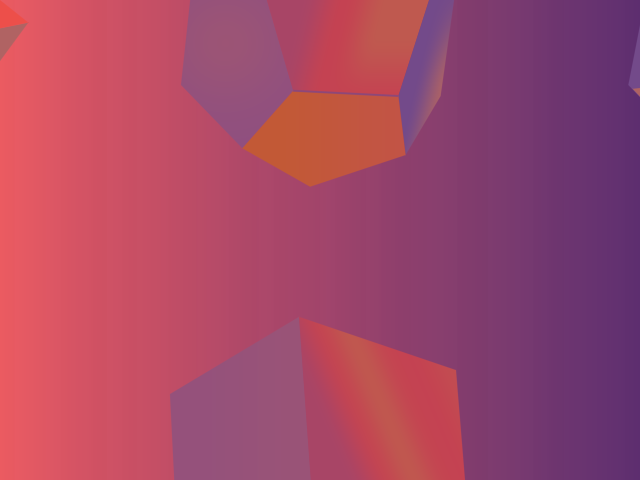
Reproduce this background procedurally as a Shadertoy shader.

```glsl
const float ASPECT = 4.0 / 3.0;
const float STRIPES = 42.0;
const float STRIPE_STRENGTH = 0.007;

const int STOPS = 9;
const vec3 BACKDROP[STOPS] = vec3[STOPS](
    vec3(0.925, 0.360, 0.385), vec3(0.830, 0.325, 0.390),
    vec3(0.765, 0.305, 0.395), vec3(0.690, 0.285, 0.410),
    vec3(0.635, 0.270, 0.420), vec3(0.560, 0.250, 0.425),
    vec3(0.500, 0.235, 0.430), vec3(0.430, 0.210, 0.440),
    vec3(0.365, 0.180, 0.435));

const vec3 VIOLET = vec3(0.56, 0.31, 0.50);
const vec3 MAUVE  = vec3(0.61, 0.33, 0.46);
const vec3 PLUM   = vec3(0.66, 0.27, 0.40);
const vec3 RED    = vec3(0.77, 0.26, 0.32);
const vec3 CLAY   = vec3(0.75, 0.35, 0.31);
const vec3 ORANGE = vec3(0.76, 0.35, 0.21);
const vec3 INDIGO = vec3(0.45, 0.29, 0.54);
const vec3 CORAL  = vec3(0.93, 0.31, 0.29);
const vec3 TAUPE  = vec3(0.69, 0.39, 0.39);

float hash(float n) {
    return fract(sin(n * 12.99) * 4375.85);
}

// Signed distance to a line; polygons list their corners clockwise.
float edge(vec2 p, vec2 a, vec2 b) {
    vec2 along = normalize(b - a);
    return dot(p - a, vec2(-along.y, along.x));
}

float chain(vec2 p, vec2 a, vec2 b, vec2 c, vec2 d) {
    return max(edge(p, a, b), max(edge(p, b, c), edge(p, c, d)));
}

float triangle(vec2 p, vec2 a, vec2 b, vec2 c) {
    return chain(p, a, b, c, a);
}

float quad(vec2 p, vec2 a, vec2 b, vec2 c, vec2 d) {
    return max(chain(p, a, b, c, d), edge(p, d, a));
}

float pentagon(vec2 p, vec2 a, vec2 b, vec2 c, vec2 d, vec2 e) {
    return max(chain(p, a, b, c, d), max(edge(p, d, e), edge(p, e, a)));
}

void paint(inout vec3 color, vec3 face, float dist) {
    float blur = 0.75 / iResolution.y;
    color = mix(color, face, 1.0 - smoothstep(-blur, blur, dist));
}

vec3 backdrop(float x) {
    float s = clamp(x, 0.0, 1.0) * float(STOPS - 1);
    int i = min(int(s), STOPS - 2);
    float stripe = hash(floor(x * STRIPES)) - 0.5;
    return mix(BACKDROP[i], BACKDROP[i + 1], s - float(i)) + stripe * STRIPE_STRENGTH;
}

void upperSolid(inout vec3 color, vec2 p) {
    vec2 hubLeft = vec2(0.611, 0.811), hubRight = vec2(0.830, 0.800);
    vec2 lowLeft = vec2(0.505, 0.691), lowRight = vec2(0.845, 0.677);
    vec2 topLeft = vec2(0.527, 1.1), topRight = vec2(0.926, 1.1);

    // Violet side with a soft warm centre
    float glow = exp(-60.0 * dot(p - vec2(0.47, 0.91), p - vec2(0.47, 0.91)));
    paint(color, mix(VIOLET, MAUVE, glow),
        pentagon(p, vec2(0.377, 0.823), vec2(0.407, 1.1), topLeft, hubLeft, lowLeft));

    // Front face: plum, red, then a clay sheen
    float sweep = p.x - 0.25 * (p.y - 0.8);
    vec3 front = mix(PLUM, RED, smoothstep(0.58, 0.67, sweep));
    front = mix(front, CLAY, smoothstep(0.67, 0.76, sweep) * smoothstep(0.78, 0.93, p.y));
    paint(color, front, quad(p, hubLeft, topLeft, topRight, hubRight));

    // Narrow right side
    float warm = smoothstep(0.0, 0.075, p.x - 0.845 - 0.24 * (p.y - 0.75));
    paint(color, mix(INDIGO, TAUPE, warm * smoothstep(1.05, 0.82, p.y)),
        pentagon(p, hubRight, topRight, vec2(0.960, 1.1), vec2(0.918, 0.800), lowRight));

    // Orange underside and the dark ridge above it
    vec3 under = ORANGE + vec3(0.0, -0.02, 0.06) * smoothstep(0.55, 0.85, p.x);
    paint(color, under, pentagon(p, lowLeft, hubLeft, hubRight, lowRight, vec2(0.646, 0.611)));
    float ridge = max(abs(edge(p, hubLeft, hubRight)) - 0.002,
        max(hubLeft.x - p.x, p.x - hubRight.x));
    paint(color, mix(PLUM, INDIGO, 0.5), ridge);
}

void lowerSolid(inout vec3 color, vec2 p) {
    vec2 apex = vec2(0.623, 0.340), foot = vec2(0.655, -0.1);
    paint(color, mix(VIOLET, MAUVE, 0.45 + 0.4 * smoothstep(0.4, 0.65, p.x)),
        quad(p, vec2(0.354, 0.179), apex, foot, vec2(0.368, -0.1)));

    // Diagonal sheen crossing the red side
    float across = p.x - 0.747 - 0.43 * (0.27 - p.y);
    vec3 side = mix(PLUM, RED, smoothstep(-0.14, -0.05, across));
    side = mix(side, CLAY, 0.9 * exp(-pow(across / 0.045, 2.0)));
    side = mix(side, CLAY, 0.5 * smoothstep(0.10, 0.20, across));
    paint(color, side, quad(p, apex, vec2(0.950, 0.229), vec2(0.977, -0.1), foot));
}

void cornerSolids(inout vec3 color, vec2 p) {
    vec2 tip = vec2(0.059, 0.953);
    paint(color, TAUPE, triangle(p, vec2(-0.06, 0.929), tip, vec2(-0.06, 0.791)));
    paint(color, CORAL, triangle(p, vec2(-0.06, 1.048), tip, vec2(-0.06, 0.929)));

    vec2 shoulder = vec2(1.309, 0.823);
    paint(color, INDIGO, triangle(p, shoulder, vec2(1.365, 1.11), vec2(1.365, 0.765)));
    paint(color, TAUPE, triangle(p, vec2(1.318, 0.815), vec2(1.365, 0.820), vec2(1.365, 0.765)));
}

void mainImage(out vec4 fragColor, in vec2 fragCoord) {
    vec2 uv = fragCoord / iResolution.xy;
    vec2 p = uv * vec2(ASPECT, 1.0);
    vec3 color = backdrop(uv.x);
    upperSolid(color, p);
    lowerSolid(color, p);
    cornerSolids(color, p);
    fragColor = vec4(color, 1.0);
}
```
